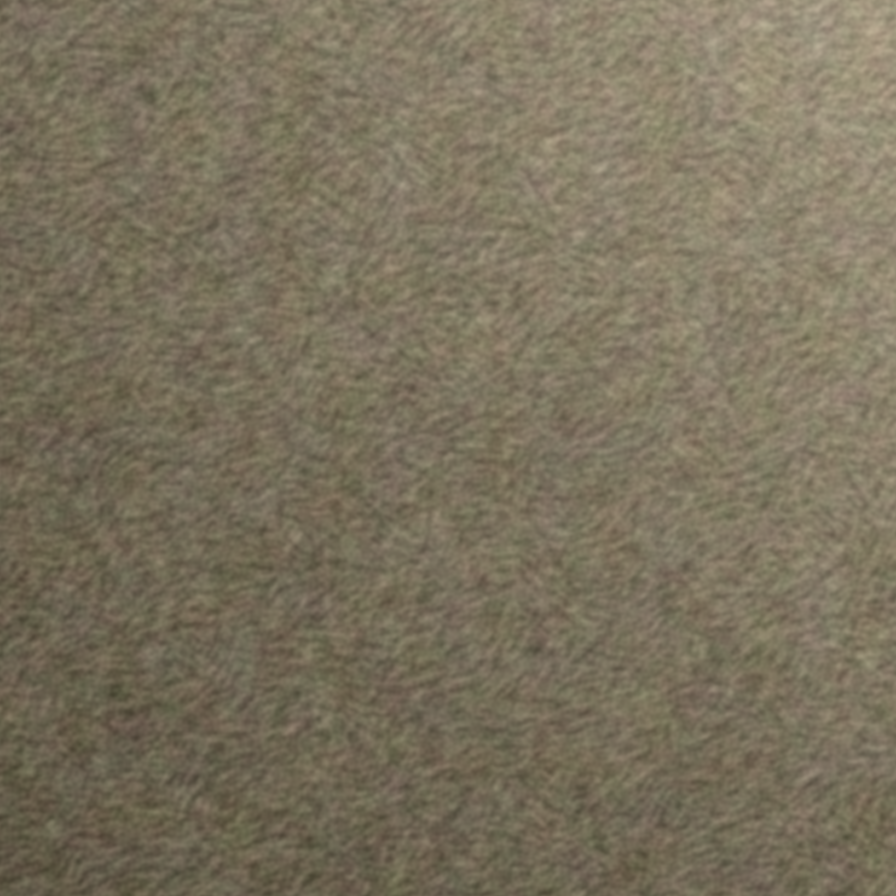
A three.js fragment shader for this texture:

```glsl
// Short-napped beige felt with slanted fibres, lit from the upper right.
varying vec2 vUv;

const vec3 SHADE = vec3(0.37, 0.34, 0.27);
const vec3 LIGHT = vec3(0.60, 0.56, 0.47);
const vec3 RED_GREEN = vec3(0.5, -0.5, 0.1);
const vec3 BLUE_YELLOW = vec3(-0.1, -0.1, 0.6);

// Random unit vector for a lattice cell
vec2 cellGradient(vec2 cell) {
  vec3 p = fract(cell.xyx * vec3(0.1031, 0.1030, 0.0973));
  p += dot(p, p.yzx + 33.33);
  float angle = 6.2832 * fract((p.x + p.y) * p.z);
  return vec2(cos(angle), sin(angle));
}

// Smooth signed gradient noise
float noise(vec2 p) {
  vec2 cell = floor(p);
  vec2 f = p - cell;
  vec2 s = f * f * f * (f * (f * 6.0 - 15.0) + 10.0);
  float a = dot(cellGradient(cell), f);
  float b = dot(cellGradient(cell + vec2(1.0, 0.0)), f - vec2(1.0, 0.0));
  float c = dot(cellGradient(cell + vec2(0.0, 1.0)), f - vec2(0.0, 1.0));
  float d = dot(cellGradient(cell + 1.0), f - 1.0);
  return mix(mix(a, b, s.x), mix(c, d, s.x), s.y);
}

// Noise stretched along one direction; frequency is (along, across)
float fibres(vec2 uv, float angle, vec2 frequency, float seed) {
  float c = cos(angle);
  float s = sin(angle);
  vec2 p = vec2(c * uv.x + s * uv.y, c * uv.y - s * uv.x);
  return noise(p * frequency + seed);
}

// Layers of fibres whose slant changes from tuft to tuft
float nap(vec2 uv) {
  float sum = 0.0;
  float power = 0.0;
  for (int i = 0; i < 4; i++) {
    float k = float(i);
    float angle = 0.5 + 0.38 * (k - 1.5);
    float tuft = noise(uv * 13.0 + 41.0 * k + 200.0);
    float lean = 1.0 - 0.22 * abs(k - 1.0);
    float weight = lean * smoothstep(-0.35, 0.4, tuft) + 0.08;
    sum += weight * fibres(uv, angle, vec2(48.0, 118.0), 310.0 + 73.0 * k);
    power += weight * weight;
  }
  // Some tufts lie the other way, mostly on the brighter side
  float crossed = smoothstep(-0.1, 0.45, noise(uv * 9.0 + 700.0) + 0.2 * (uv.x + uv.y - 1.0));
  sum += crossed * fibres(uv, -0.6, vec2(55.0, 115.0), 810.0);
  power += crossed * crossed;
  return sum / sqrt(power);
}

// Broad falloff of the light from the upper right corner
float lighting(vec2 uv) {
  vec2 d = uv - 0.5;
  return 0.48 + 0.52 * d.x + 0.57 * d.y + 0.45 * d.x * d.y;
}

void main() {
  // Light and relief of the cloth
  float tone = lighting(vUv);
  tone += 0.56 * nap(vUv);
  tone += 0.22 * noise(vUv * 155.0 + 520.0);
  tone += 0.20 * fibres(vUv, 0.5, vec2(20.0, 34.0), 610.0);
  tone += 0.13 * noise(vUv * 7.0 + 90.0);
  vec3 color = mix(SHADE, LIGHT, tone);

  // Faint blotches of dye
  float redGreen = noise(vUv * 24.0 + 430.0) + 0.7 * noise(vUv * 60.0 + 930.0);
  float blueYellow = noise(vUv * 17.0 + 150.0);
  color += 0.035 * redGreen * RED_GREEN + 0.04 * blueYellow * BLUE_YELLOW;

  gl_FragColor = vec4(color, 1.0);
}
```
